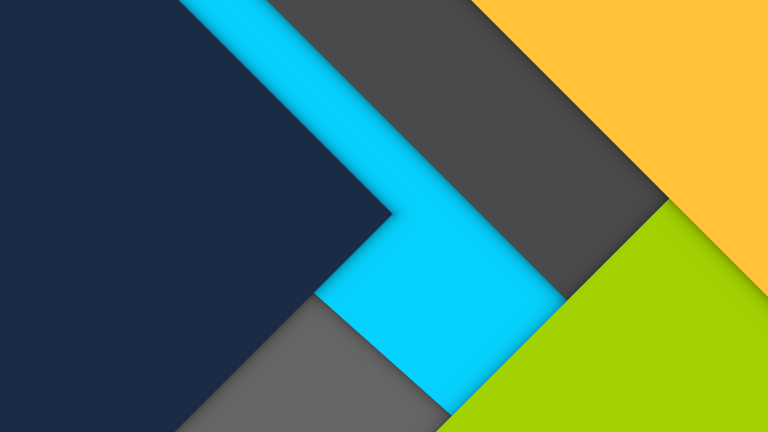
Reproduce this background procedurally as a WebGL 1 fragment shader.

```glsl
precision highp float;

uniform vec2 u_resolution;

float hash(vec2 p) {
    return fract(sin(dot(p, vec2(12.9898, 78.233))) * 43758.5453);
}

// Lays a sheet over the base, with a soft shadow just outside its edge.
vec3 sheet(vec3 base, vec3 color, float dist, float shadow) {
    float falloff = exp(-max(dist, 0.0) * 75.0);
    float coverage = clamp(0.5 - dist * u_resolution.y, 0.0, 1.0);
    return mix(base * (1.0 - shadow * falloff), color, coverage);
}

void main() {
    vec2 p = gl_FragCoord.xy / u_resolution.y;

    // Distances along the two diagonals
    float rising = (p.x + p.y) * 0.70711;
    float falling = (p.x - p.y) * 0.70711;

    // Paper colors, with a faint grain on the grays
    float grain = (hash(floor(p * 432.0)) - 0.5) * 0.012;
    vec3 lightGray = vec3(0.40 + grain);
    vec3 darkGray = vec3(0.29 + grain);
    vec3 cyan = vec3(0.02, 0.82, 1.0);
    vec3 green = vec3(0.63, 0.82, 0.0);
    vec3 yellow = vec3(1.0, 0.76, 0.22);
    vec3 navy = vec3(0.104, 0.17, 0.27);

    // Distances to the sheets, negative inside
    float cyanDist = 0.7239 - dot(p, vec2(0.6654, 0.7465));
    float darkDist = 1.617 * 0.70711 - rising;
    float greenDist = 1.0085 * 0.70711 - falling;
    float yellowDist = 2.0903 * 0.70711 - rising;
    vec2 wedge = vec2(rising, falling) - vec2(1.4134, 0.404) * 0.70711;
    float navyDist = min(max(wedge.x, wedge.y), 0.0) + length(max(wedge, 0.0));

    // Stack from bottom to top
    vec3 color = lightGray;
    color = sheet(color, cyan, cyanDist, 0.28);
    color = sheet(color, darkGray, darkDist, 0.32);
    color = sheet(color, green, greenDist, 0.25);
    color = sheet(color, yellow, yellowDist, 0.28);
    color = sheet(color, navy, navyDist, 0.32);

    gl_FragColor = vec4(color, 1.0);
}
```
